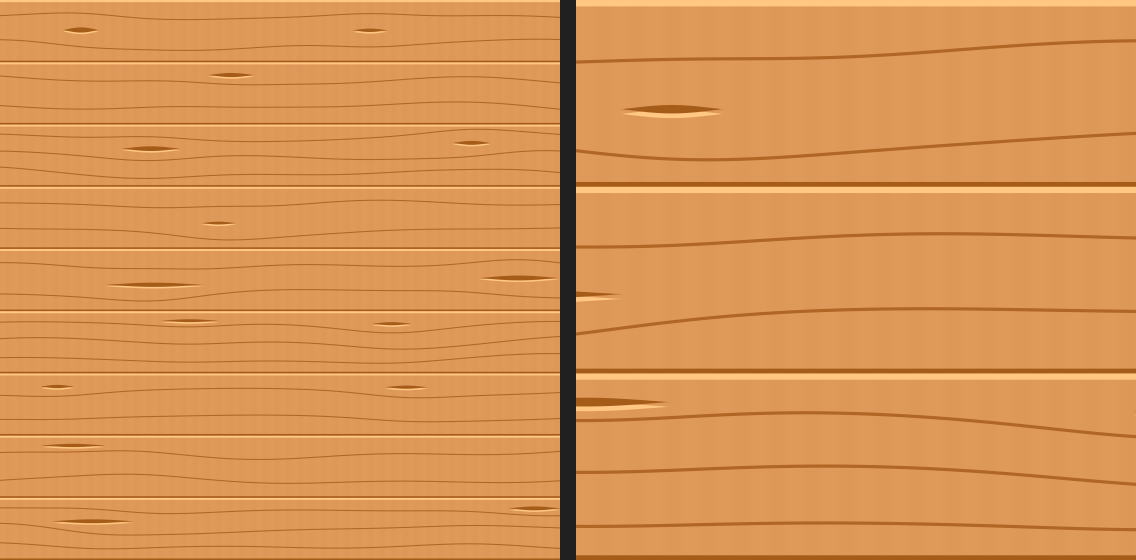
Left, the full canvas; right, a detail of the centre.
A WebGL 1 fragment shader for this texture:

```glsl
precision highp float;
// Nine stacked wooden planks with wavy grain lines and lens-shaped knots.

uniform vec2 u_resolution;

const float PLANKS = 9.0;
const float PLANK_HEIGHT = 1.0 / PLANKS;
const float TAU = 6.28319;

const vec3 WOOD = vec3(0.87, 0.60, 0.35);
const vec3 GRAIN = vec3(0.69, 0.40, 0.14);
const vec3 DARK = vec3(0.65, 0.36, 0.10);
const vec3 LIGHT = vec3(1.00, 0.78, 0.51);

float hash(vec2 p) {
  return fract(sin(dot(p, vec2(127.1, 311.7))) * 43758.5);
}

// Antialiased coverage of a signed distance.
float fill(float d, float px) {
  return clamp(0.5 - d / px, 0.0, 1.0);
}

float band(float y, float halfWidth, float px) {
  return fill(abs(y) - halfWidth, px);
}

// Pointed lens that tapers to thin tips.
float lens(vec2 p, vec2 halfSize, float px) {
  float t = min(abs(p.x) / halfSize.x, 1.0);
  float profile = halfSize.y * pow(1.0 - t * t, 1.5);
  return fill(abs(p.y) - profile, px) * smoothstep(0.0, 0.15, 1.0 - t);
}

// Slow two-tone wave in -1..1 with seeded phase and frequency.
float wave(float x, vec2 seed) {
  float a = hash(seed + 0.3);
  float b = hash(seed + 7.1);
  return 0.62 * sin(x * (5.0 + 3.0 * b) + TAU * a)
       + 0.38 * sin(x * (10.0 + 4.0 * a) + TAU * b);
}

// Every third plank carries three grain lines, the others two.
float lineCount(float row) {
  return 2.0 + step(1.5, mod(row, 3.0));
}

// Undisturbed grain height, as a fraction of the plank from its top.
float grainBase(float row, float i, float x) {
  float lane = 0.5 + 0.84 * ((i + 0.5) / lineCount(row) - 0.5);
  return lane + 0.075 * wave(x, vec2(row, 20.0))
              + 0.045 * wave(x, vec2(row, 31.0 + i));
}

// Knot as (x, gap between lines, half width, half height).
vec4 knotAt(float row, float k) {
  vec2 seed = vec2(row + 1.0, 3.0 * k + 2.0);
  float wide = hash(seed + 11.0);
  float x = 0.06 + 0.56 * k + 0.36 * hash(seed);
  // The second knot is missing from some planks, so it moves off canvas.
  if (k > 0.5 && hash(seed + 5.0) > 0.7) x = -2.0;
  float gap = step(0.45, hash(seed + 17.0));
  float tall = mix(0.0025, 0.0062, hash(seed + 23.0) * (1.0 - 0.5 * wide));
  return vec4(x, gap, 0.03 + 0.065 * wide * wide, tall);
}

// Grain height after it bends around the knots.
float grainHeight(float row, float i, float x) {
  float v = grainBase(row, i, x);
  for (int k = 0; k < 2; k++) {
    vec4 knot = knotAt(row, float(k));
    float side = i - knot.y + 0.5;
    float dx = (x - knot.x) / 0.1;
    v += 0.065 * sign(side) / (abs(side) + 0.5) * exp(-dx * dx);
  }
  return v;
}

float knotHeight(float row, vec4 knot) {
  float first = grainBase(row, 0.0, knot.x);
  float second = grainBase(row, 1.0, knot.x);
  return mix(0.5 * first + 0.06, 0.5 * (first + second), knot.y);
}

void main() {
  vec2 uv = gl_FragCoord.xy / u_resolution;
  float px = 1.0 / min(u_resolution.x, u_resolution.y);
  float row = floor((1.0 - uv.y) * PLANKS);
  float depth = 1.0 - uv.y - row * PLANK_HEIGHT;

  // Wood with faint upright bands.
  vec3 color = WOOD + 0.005 * sin(uv.x * TAU * 48.0);

  // Grain lines.
  for (int i = 0; i < 3; i++) {
    float n = float(i);
    if (n < lineCount(row)) {
      float y = depth - grainHeight(row, n, uv.x) * PLANK_HEIGHT;
      color = mix(color, GRAIN, band(y, 0.00095, px));
    }
  }

  // Knots with a lit lower rim.
  for (int k = 0; k < 2; k++) {
    vec4 knot = knotAt(row, float(k));
    vec2 p = vec2(uv.x - knot.x, depth - knotHeight(row, knot) * PLANK_HEIGHT);
    color = mix(color, LIGHT, lens(p - vec2(0.0, 0.0028), knot.zw, px));
    color = mix(color, DARK, lens(p, knot.zw, px));
  }

  // Seams: shadow above each joint, highlight below it.
  float seam = depth - PLANK_HEIGHT * step(0.5 * PLANK_HEIGHT, depth);
  color = mix(color, LIGHT, band(seam - 0.0019, 0.0019, px));
  color = mix(color, DARK, band(seam + 0.0014, 0.0014, px));

  gl_FragColor = vec4(color, 1.0);
}
```
